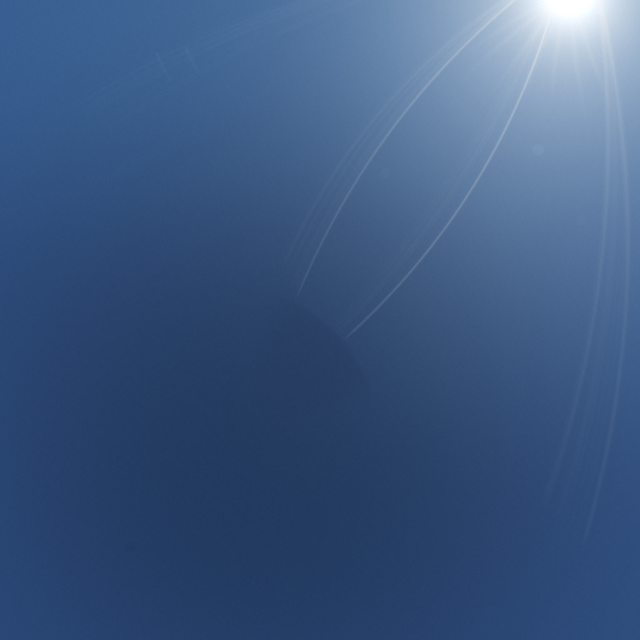
Reproduce this texture procedurally as a Shadertoy shader.

```glsl
float hash(float n) { return fract(sin(n * 12.9898) * 43758.5453); }

float hash2(vec2 p) { return fract(sin(dot(p, vec2(12.9898, 78.233))) * 43758.5453); }

// Thin parabolic streak from a to b, bowed sideways, fading along its length
float streak(vec2 p, vec2 a, vec2 b, float bow, float width) {
    float len = length(b - a);
    vec2 dir = (b - a) / len;
    vec2 side = vec2(dir.y, -dir.x);
    float t = dot(p - a, dir) / len;
    float slope = bow * 4.0 * (1.0 - 2.0 * t) / len;
    float offset = (dot(p - a, side) - bow * 4.0 * t * (1.0 - t)) / sqrt(1.0 + slope * slope);
    float ends = smoothstep(-0.02, 0.02, t) * (1.0 - smoothstep(0.95, 1.005, t));
    return exp(-offset * offset / (width * width)) * ends * mix(1.0, 0.4, clamp(t, 0.0, 1.0));
}

// Fan of irregular strands spread between two bounding curves; z holds the bow
float ribbon(vec2 p, vec3 a0, vec2 b0, vec3 a1, vec2 b1, float seed) {
    float light = 0.0;
    for (int i = 0; i < 9; i++) {
        float id = float(i) + seed;
        float f = clamp((float(i) + 0.9 * (hash(id) - 0.5)) / 8.0, 0.0, 1.0);
        vec3 start = mix(a0, a1, f);
        float width = mix(0.0013, 0.0055, pow(hash(id + 31.0), 2.0));
        light += streak(p, start.xy, mix(b0, b1, f), start.z, width) * mix(0.2, 1.0, hash(id + 57.0));
    }
    return light;
}

float spot(vec2 p, vec2 center, float radius) {
    return 1.0 - smoothstep(radius * 0.6, radius, length(p - center));
}

void mainImage(out vec4 fragColor, in vec2 fragCoord) {
    vec2 p = fragCoord / iResolution.xy;
    vec2 sun = vec2(0.89, 1.015);

    // Sky, darkest below the middle and paler toward the top
    vec3 color = vec3(0.122, 0.215, 0.362);
    color += vec3(0.055, 0.085, 0.135) * smoothstep(0.05, 0.75, length(p - vec2(0.43, 0.29)));
    color += vec3(0.025, 0.06, 0.06) * smoothstep(0.5, 1.0, p.y);
    color += vec3(0.03, 0.045, 0.045) * smoothstep(0.4, 0.9, p.x) * smoothstep(0.2, 0.6, p.y);

    // Faint shadow with a rounded upper right edge
    vec2 q = p - vec2(0.35, 0.31);
    float r = length(q);
    float facing = smoothstep(0.85, 0.99, dot(q, vec2(0.707)) / max(r, 0.001));
    float rim = (1.0 - smoothstep(0.238, 0.248, r)) * smoothstep(0.08, 0.24, r);
    color -= vec3(0.012, 0.015, 0.02) * rim * facing;

    // Sun glow, a wide haze with a soft white core
    float d = length(p - sun);
    float glow = 0.96 * exp(-d / 0.235) + 0.16 * exp(-d * d / 0.009);
    color = mix(color, vec3(0.95, 0.97, 0.985), min(glow, 1.0));
    color += 0.12 * exp(-d * d / 0.003);

    // Broad ribbons of strands
    float rays = 0.032 * ribbon(p, vec3(0.50, 1.01, 0.017), vec2(0.10, 0.833),
                                vec3(0.60, 1.01, 0.017), vec2(0.163, 0.79), 3.0);
    rays += 0.04 * ribbon(p, vec3(0.80, 1.01, 0.042), vec2(0.435, 0.59),
                          vec3(0.815, 1.01, 0.036), vec2(0.462, 0.531), 17.0);
    rays += 0.035 * ribbon(p, vec3(0.86, 1.01, -0.025), vec2(0.515, 0.485),
                           vec3(0.867, 1.01, -0.046), vec2(0.534, 0.466), 29.0);
    rays += 0.035 * ribbon(p, vec3(0.935, 1.01, -0.048), vec2(0.84, 0.2),
                           vec3(0.94, 1.01, -0.058), vec2(0.907, 0.134), 41.0);

    // Bright single filaments
    rays += 0.17 * streak(p, vec2(0.81, 1.005), vec2(0.462, 0.531), 0.037, 0.0019);
    rays += 0.24 * streak(p, vec2(0.867, 1.0), vec2(0.534, 0.466), -0.046, 0.0019);
    rays += 0.07 * streak(p, vec2(0.937, 1.0), vec2(0.907, 0.134), -0.058, 0.0035);
    rays += 0.05 * streak(p, vec2(0.935, 1.0), vec2(0.846, 0.205), -0.05, 0.0035);

    // Extra brightness of the filaments close to the sun
    rays *= 1.0 + 1.2 * exp(-d / 0.12);

    // Short rays spreading from the sun
    for (int i = 0; i < 7; i++) {
        float id = float(i);
        float angle = mix(-2.7, -1.2, (id + 0.6 * hash(id + 5.0)) / 6.5);
        vec2 tip = sun + vec2(cos(angle), sin(angle)) * mix(0.16, 0.28, hash(id + 9.0));
        rays += 0.13 * streak(p, sun, tip, 0.005, 0.004) * (1.0 - smoothstep(0.05, 0.25, d));
    }

    // Small cross bars on the far ribbon
    rays += 0.03 * streak(p, vec2(0.245, 0.918), vec2(0.268, 0.872), 0.002, 0.003);
    rays += 0.03 * streak(p, vec2(0.290, 0.928), vec2(0.312, 0.885), 0.002, 0.003);
    color = mix(color, vec3(1.0, 0.98, 0.95), clamp(rays, 0.0, 1.0));

    // Lens specks
    color += 0.018 * (spot(p, vec2(0.841, 0.766), 0.011) + 0.5 * spot(p, vec2(0.602, 0.729), 0.01));
    color += 0.009 * spot(p, vec2(0.908, 0.656), 0.01);
    color -= 0.008 * spot(p, vec2(0.204, 0.145), 0.01);

    // Fine grain
    color += 0.01 * (hash2(floor(p * 512.0)) - 0.5);
    fragColor = vec4(clamp(color, 0.0, 1.0), 1.0);
}
```
